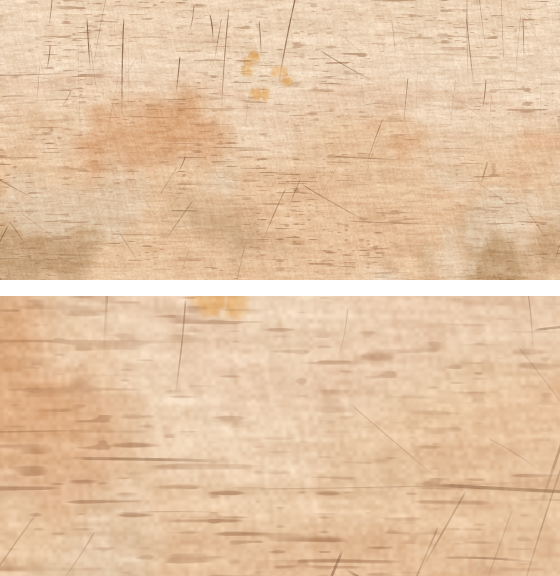
Top, the full canvas; bottom, a detail of the centre.
A WebGL 2 fragment shader for this texture:

```glsl
#version 300 es
precision highp float;
// Worn wooden board: cloudy cream and peach tones with fine horizontal grain,
// short dark fibre dashes, a blotchy amber stain and families of thin knife
// scratches. Tones come from stretched value noise, scratches from hashed loops.

#define CREAM vec3(0.935, 0.842, 0.735)
#define PEACH vec3(0.895, 0.742, 0.592)
#define ORANGE vec3(0.850, 0.632, 0.455)
#define UMBER vec3(0.740, 0.600, 0.445)
#define PALE vec3(0.895, 0.810, 0.705)
#define AMBER vec3(0.880, 0.640, 0.350)
#define INK vec3(0.400, 0.240, 0.140)
#define STAIN_CENTRE vec2(0.955, 0.750)
#define CLUSTER_STEP 1.18
#define GRAIN_CONTRAST 0.115
#define DASH_STRENGTH 0.48

uniform vec2 u_resolution;
out vec4 fragColor;

float hash(vec2 c) {
    vec3 q = fract(c.xyx * 0.1031);
    q += dot(q, q.yzx + 33.33);
    return fract((q.x + q.y) * q.z);
}

float noise(vec2 p) {
    vec2 i = floor(p), f = fract(p);
    f = f * f * (3.0 - 2.0 * f);
    return mix(mix(hash(i), hash(i + vec2(1, 0)), f.x),
               mix(hash(i + vec2(0, 1)), hash(i + vec2(1, 1)), f.x), f.y);
}

float fbm(vec2 p) {
    float sum = 0.0, amp = 0.53;
    for (int i = 0; i < 4; i++) {
        sum += amp * noise(p);
        p = mat2(1.6, 1.2, -1.2, 1.6) * p + 7.3;
        amp *= 0.5;
    }
    return sum;
}

// Coverage of one tapered, slightly bowed line starting at a
float scratch(vec2 p, vec2 a, vec2 dir, float len, float halfWidth, float bow) {
    vec2 d = p - a;
    float t = dot(d, dir) / len;
    float side = dot(d, vec2(-dir.y, dir.x)) + bow * t * (1.0 - t);
    float px = 1.0 / u_resolution.y;
    float line = clamp(0.5 + (halfWidth - abs(side)) / px, 0.0, 1.0);
    line *= min(1.0, 2.4 * halfWidth / px);
    return line * smoothstep(0.0, 0.08, t) * (1.0 - smoothstep(0.45, 1.0, t));
}

// Family of scratches; clustering pulls every second one into repeated groups
float scratches(vec2 p, float seed, int count, float angle, float spread,
                vec2 yRange, vec2 lenRange, float clustering) {
    float clear = 1.0;
    for (int i = 0; i < count; i++) {
        vec2 id = vec2(float(i) + 1.0, seed);
        float pick = hash(id + 3.7), dark = hash(id + 51.3);
        float x = hash(id) * 2.3 - 0.15;
        float group = 0.56 + CLUSTER_STEP * float((i / 2) % 2);
        if (i % 2 == 0) x = mix(x, group + (hash(id) - 0.5) * 0.5, clustering);
        float turn = angle + spread * (hash(id + 17.1) - 0.5);
        float len = mix(lenRange.x, lenRange.y, pick * pick);
        vec2 start = vec2(x, mix(yRange.x, yRange.y, hash(id + 29.9)));
        float a = scratch(p, start, vec2(cos(turn), sin(turn)), len,
                          mix(0.0007, 0.0021, dark * dark * dark), (pick - 0.5) * 0.03);
        clear *= 1.0 - a * mix(0.35, 0.95, dark * dark);
    }
    return 1.0 - clear;
}

// Broad tones: pale above, warm in the middle, dull patches near the base
vec3 boardTone(vec2 p) {
    float cloud = fbm(p * vec2(3.0, 4.5) + 2.0);
    float patches = fbm(p * vec2(4.5, 5.5) + 31.0);
    float y = p.y + 0.32 * (cloud - 0.5);
    float low = 1.0 - smoothstep(0.36, 0.70, y);
    vec3 col = mix(CREAM, PEACH, 0.10 + 0.72 * low + 0.5 * (patches - 0.5));
    float pinkBand = exp(-pow((y - 0.65) / 0.035, 2.0));
    col = mix(col, vec3(0.88, 0.72, 0.60), 0.38 * pinkBand);
    float group = 0.5 + 0.5 * cos((p.x - 0.47) * 6.2832 / CLUSTER_STEP);
    float glow = exp(-pow((y - 0.50) / 0.085, 2.0)) * smoothstep(0.1, 0.6, group);
    col = mix(col, ORANGE, 0.75 * glow * smoothstep(0.30, 0.62, patches));
    float base = 1.0 - smoothstep(0.08, 0.40, p.y);
    col = mix(col, UMBER, 0.80 * base * smoothstep(0.44, 0.70, fbm(p * vec2(4.0, 3.0) + 11.0)));
    float worn = smoothstep(0.50, 0.68, fbm(p * vec2(5.0, 4.0) + 57.0));
    return mix(col, PALE, 0.65 * worn * (1.0 - smoothstep(0.30, 0.55, p.y)));
}

float stain(vec2 p) {
    vec2 q = p + 0.06 * (vec2(fbm(p * 17.0), fbm(p * 17.0 + 40.0)) - 0.5);
    float cover = 0.0;
    for (int i = 0; i < 7; i++) {
        vec2 id = vec2(float(i), 83.0);
        vec2 c = STAIN_CENTRE + (vec2(hash(id), hash(id + 9.0)) - 0.5) * vec2(0.15, 0.20);
        float r = mix(0.014, 0.034, hash(id + 21.0));
        cover = max(cover, 1.0 - smoothstep(r * 0.6, r * 1.3, length(q - c)));
    }
    return cover * mix(0.35, 0.75, noise(p * 45.0));
}

void main() {
    vec2 p = gl_FragCoord.xy / u_resolution.y;
    vec3 col = mix(boardTone(p), AMBER, stain(p));

    // Grain: stretched streaks, faint slanted hairlines and fine speckle
    vec2 g = p + vec2(0.0, 0.012 * noise(p * vec2(3.0, 5.0)));
    float streaks = noise(g * vec2(9.0, 75.0)) + noise(g * vec2(28.0, 165.0)) - 1.0;
    float hairs = noise(vec2(p.x * 130.0 + p.y * 35.0, p.y * 14.0 - p.x * 4.0)) - 0.5;
    float speckle = noise(p * 190.0) - 0.5;
    float grain = 0.55 * streaks + 0.35 * hairs + 0.55 * speckle;
    col += GRAIN_CONTRAST * grain * vec3(0.75, 1.0, 1.15);

    // Dark fibre dashes, gathered in loose patches
    float gather = smoothstep(0.32, 0.68, fbm(p * vec2(4.0, 8.0) + 71.0));
    float dashes = smoothstep(0.76, 0.94, noise(g * vec2(17.0, 125.0) + 5.0));
    dashes += 0.7 * smoothstep(0.78, 0.95, noise(g * vec2(38.0, 170.0) + 90.0));
    col = mix(col, vec3(0.56, 0.36, 0.23), DASH_STRENGTH * min(dashes, 1.0) * (0.25 + 0.75 * gather));

    // Knife scratches: upright at the top, then slanting, steep and level ones
    float upright = scratches(p, 13.0, 50, -1.60, 0.34, vec2(0.66, 1.12), vec2(0.10, 0.46), 1.0);
    float slanted = scratches(p, 37.0, 24, -0.75, 0.55, vec2(0.10, 1.00), vec2(0.08, 0.34), 0.0);
    float steep = scratches(p, 59.0, 30, -1.98, 0.40, vec2(0.10, 0.80), vec2(0.07, 0.32), 0.5);
    float level = scratches(p, 97.0, 34, -0.02, 0.16, vec2(0.02, 1.00), vec2(0.12, 0.55), 0.0);
    float cut = 1.0 - (1.0 - 0.85 * upright) * (1.0 - 0.60 * slanted) * (1.0 - 0.55 * steep) * (1.0 - 0.50 * level);
    col = mix(col, INK, cut * mix(0.55, 1.0, noise(p * 42.0)));
    fragColor = vec4(clamp(col, 0.0, 1.0), 1.0);
}
```
